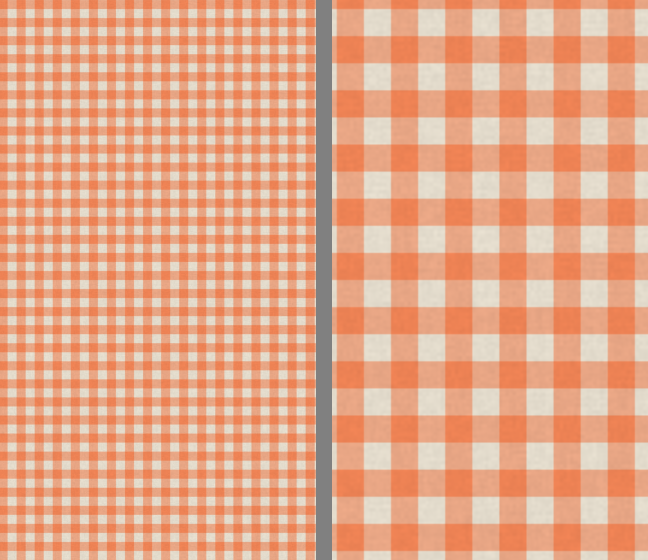
Left: the whole. Right: its middle third, enlarged.
A Shadertoy shader for this pattern:

```glsl
// Woven gingham cloth: equal vertical and horizontal bands over a pale ground,
// half tone where one band lies and full orange where two cross.
// Fine stretched noise along both thread directions gives the linen grain.

float hash(vec2 p) {
    return fract(sin(dot(p, vec2(127.1, 311.7))) * 43758.5453);
}

float noise(vec2 p) {
    vec2 i = floor(p), f = fract(p);
    f = f * f * (3.0 - 2.0 * f);
    return mix(mix(hash(i), hash(i + vec2(1, 0)), f.x),
               mix(hash(i + vec2(0, 1)), hash(i + vec2(1, 1)), f.x), f.y);
}

// Coverage of a half-period band centred in each unit cell
float band(float t, float softness) {
    float edge = abs(fract(t) - 0.5) - 0.25;
    return 1.0 - smoothstep(-softness, softness, edge);
}

void mainImage(out vec4 fragColor, in vec2 fragCoord) {
    // One unit is one check repeat, 31 of them down the canvas
    float pixel = 31.0 / iResolution.y;
    vec2 p = fragCoord * pixel;

    // Bands in the two thread directions
    float softness = max(0.75 * pixel, 0.02);
    float warp = band(p.x + 0.33, softness);
    float weft = band(p.y - 0.25, softness);

    vec3 ground = vec3(0.89, 0.86, 0.80);
    vec3 halfTone = vec3(0.91, 0.65, 0.52);
    vec3 orange = vec3(0.93, 0.51, 0.33);
    vec3 cloth = mix(mix(ground, halfTone, warp), mix(halfTone, orange, warp), weft);

    // Thread grain, fine fleck and a faint unevenness of the dye
    float grain = noise(p * vec2(16.0, 5.0)) + noise(p * vec2(5.0, 16.0) + 71.0) - 1.0;
    float fleck = noise(p * 15.0 + 23.0) - 0.5;
    float dye = noise(p * 0.35 + 9.0) - 0.5;
    cloth *= 1.0 + 0.022 * grain + 0.03 * fleck + 0.008 * dye;

    fragColor = vec4(clamp(cloth, 0.0, 1.0), 1.0);
}
```
